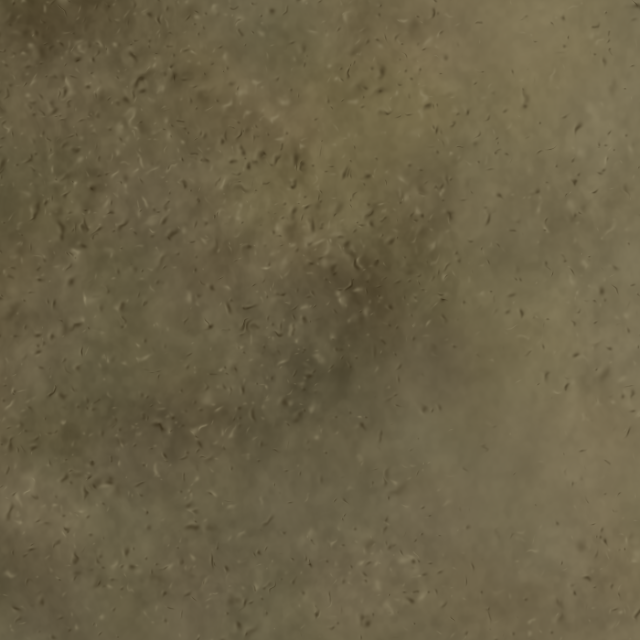
This texture is drawn by a three.js fragment shader. Its source:

```glsl
varying vec2 vUv;

vec3 hash3(vec2 cell) {
  vec3 p = fract(cell.xyx * vec3(0.1031, 0.1030, 0.0973));
  p += dot(p, p.yxz + 33.33);
  return fract((p.xxy + p.yzz) * p.zyx);
}

// Cellular noise whose random cell values melt into each other, about -1 to 1
float softCells(vec2 p) {
  vec2 cell = floor(p);
  float sum = 0.0;
  float total = 0.0;
  for (int y = -1; y <= 1; y++) {
    for (int x = -1; x <= 1; x++) {
      vec2 id = cell + vec2(float(x), float(y));
      vec3 rnd = hash3(id);
      vec2 d = p - id - 0.2 - 0.6 * rnd.xy;
      float weight = exp(-5.0 * dot(d, d));
      sum += weight * (rnd.z * 2.0 - 1.0);
      total += weight;
    }
  }
  return sum / total;
}

float cloud(vec2 p) {
  float sum = 0.0;
  float gain = 0.6;
  for (int i = 0; i < 4; i++) {
    sum += gain * softCells(p);
    p = mat2(1.6, 1.2, -1.2, 1.6) * p + 7.3;
    gain *= 0.55;
  }
  return sum;
}

// Scattered blunt flecks: x is pale, y is dark; each dark one has a pale rim
vec2 flecks(vec2 p, float density) {
  vec2 cell = floor(p);
  vec2 amount = vec2(0.0);
  for (int y = -1; y <= 1; y++) {
    for (int x = -1; x <= 1; x++) {
      vec2 id = cell + vec2(float(x), float(y));
      vec3 place = hash3(id + 19.0);
      vec3 shape = hash3(id + 71.0);
      float angle = 1.1 + 2.0 * (shape.x - 0.5);
      vec2 d = p - id - place.xy;
      vec2 q = vec2(dot(d, vec2(cos(angle), sin(angle))),
                    dot(d, vec2(-sin(angle), cos(angle))));
      vec2 size = vec2(mix(0.13, 0.34, shape.y * shape.y), mix(0.09, 0.19, shape.z));
      float body = exp(-dot(q / size, q / size));
      vec2 side = (q - vec2(0.0, 1.6 * size.y)) / size;
      float rim = exp(-dot(side, side));
      float present = smoothstep(0.0, 0.2, density - place.z);
      float isDark = step(0.45, fract(place.z * 57.0 + shape.x));
      amount += present * mix(vec2(body, 0.0), vec2(0.45 * rim, body), isDark);
    }
  }
  return min(amount, 1.0);
}

float blot(vec2 p, vec2 center, vec2 radius) {
  vec2 d = (p - center) / radius;
  return exp(-dot(d, d));
}

void main() {
  vec2 uv = vUv;
  vec2 warped = uv + 0.018 * vec2(softCells(uv * 11.0), softCells(uv * 11.0 + 40.0));
  vec2 ragged = uv + 0.006 * vec2(softCells(uv * 60.0 + 9.0), softCells(uv * 60.0 + 80.0));

  // Broad light and stains
  float tone = 0.008 + 0.042 * cloud(warped * 5.0 + 3.0);
  tone += 0.045 * smoothstep(0.5, 1.0, uv.x) - 0.028 * blot(uv, vec2(0.15, 0.68), vec2(0.3));
  tone += 0.035 * blot(uv, vec2(0.72, 0.95), vec2(0.28, 0.2));
  vec2 axis = normalize(vec2(0.5, 0.86));
  vec2 offset = warped - vec2(0.57, 0.51);
  vec2 along = vec2(dot(offset, axis), dot(offset, vec2(axis.y, -axis.x)));
  tone -= 0.075 * blot(along, vec2(0.0), vec2(0.2, 0.07));
  tone -= 0.03 * blot(uv, vec2(0.68, 0.5), vec2(0.16, 0.14));
  tone -= 0.065 * blot(warped, vec2(0.26, 0.33), vec2(0.18, 0.06));
  tone -= 0.095 * blot(warped, vec2(0.07, 1.0), vec2(0.12, 0.08));
  tone -= 0.08 * blot(warped, vec2(0.02, 0.09), vec2(0.1, 0.08));

  // Rough ground gathers on the left and above the middle
  float rough = 0.25 + 0.55 * blot(uv, vec2(0.27, 0.66), vec2(0.4, 0.33));
  rough = clamp(rough + 0.35 * softCells(uv * 6.0 + 21.0), 0.08, 0.9);
  tone += (0.014 + 0.042 * rough) * cloud(warped * vec2(25.0, 21.0));
  tone += (0.008 + 0.012 * rough) * softCells(uv * vec2(95.0, 80.0));

  // Earth tint drifting between brown, olive and grey
  vec3 color = vec3(0.41, 0.373, 0.272) + tone * vec3(1.0, 0.97, 0.84);
  float warmth = cloud(uv * 3.2 + 11.0) + 0.9 * blot(uv, vec2(0.53, 0.8), vec2(0.2));
  color += warmth * vec3(0.008, 0.0, -0.013);
  color += softCells(uv * 8.0 + 55.0) * vec3(-0.004, 0.002, -0.003);

  // Large pale crumbs, then grit, then fine scratches
  vec2 crumbs = flecks(ragged * 21.0, rough * 0.7);
  vec2 grit = flecks(ragged * 36.0 + 13.0, rough * 0.75);
  vec2 scratches = flecks(ragged * 62.0 + 31.0, 0.15 + rough * 0.65);
  float pale = 0.36 * crumbs.x + 0.45 * grit.x + 0.24 * scratches.x;
  float dark = 0.28 * crumbs.y + 0.52 * grit.y + 0.32 * scratches.y;
  color = mix(color, vec3(0.60, 0.56, 0.44), min(pale, 0.65));
  color = mix(color, vec3(0.21, 0.17, 0.09), min(dark, 0.75));

  gl_FragColor = vec4(color, 1.0);
}
```
